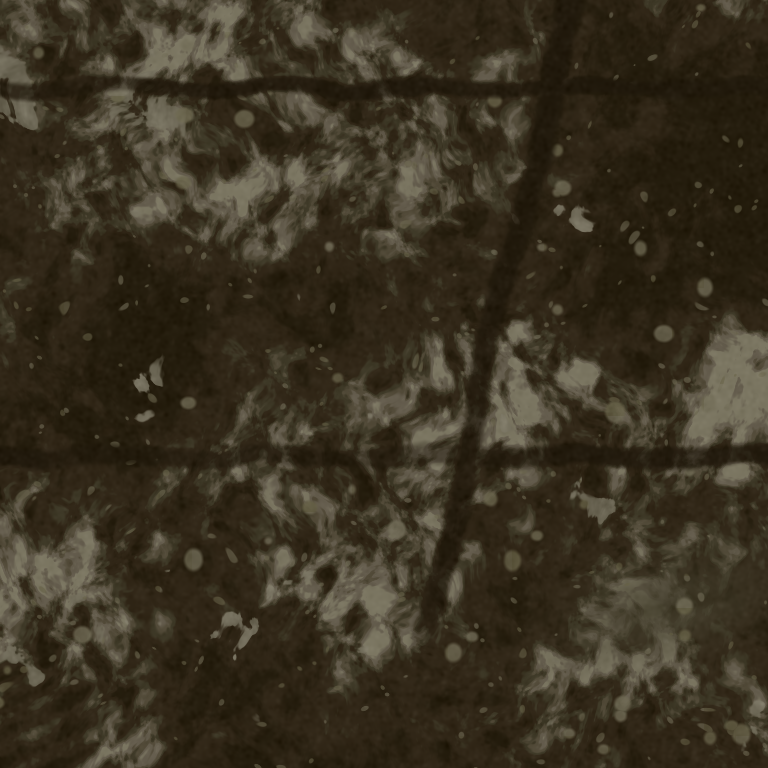
Give the GLSL for this texture, as a three.js fragment shader.

```glsl
// Weathered dark paving with crusty pale lichen, dirt joints and scuff marks.
varying vec2 vUv;

vec3 hash3(vec2 cell) {
  vec3 k = vec3(dot(cell, vec2(127.1, 311.7)),
                dot(cell, vec2(269.5, 183.3)),
                dot(cell, vec2(419.2, 371.9)));
  return fract(sin(k) * 43758.545);
}

// Smooth cellular noise: one signed soft spot per cell, centred on zero.
float spots(vec2 p) {
  vec2 cell = floor(p);
  float sum = 0.0;
  for (int y = -1; y <= 1; y++) {
    for (int x = -1; x <= 1; x++) {
      vec2 c = cell + vec2(float(x), float(y));
      vec3 h = hash3(c);
      vec2 d = p - c - h.xy;
      float f = max(1.0 - dot(d, d), 0.0);
      sum += (h.z * 2.0 - 1.0) * f * f * f;
    }
  }
  return sum;
}

float layered(vec2 p) {
  float sum = 0.0, gain = 1.0;
  for (int i = 0; i < 4; i++) {
    sum += gain * spots(p);
    p = mat2(1.6, 1.2, -1.2, 1.6) * p + 17.3;
    gain *= 0.58;
  }
  return sum;
}

// Sparse rounded grains; returns coverage.
float pebbles(vec2 p, float cells, float share) {
  vec2 q = p * cells, cell = floor(q);
  float cover = 0.0;
  for (int y = -1; y <= 1; y++) {
    for (int x = -1; x <= 1; x++) {
      vec2 c = cell + vec2(float(x), float(y));
      vec3 h = hash3(c + 71.0);
      float size = mix(0.12, 0.34, fract(h.z * 57.0));
      float d = length((q - c - h.xy) * vec2(1.0, 0.8 + 0.5 * h.x));
      cover = max(cover, step(h.z, share) * (1.0 - smoothstep(size - 0.08, size + 0.06, d)));
    }
  }
  return cover;
}

float band(float d, float width) {
  return 1.0 - smoothstep(width * 0.35, width, abs(d));
}

void main() {
  vec2 p = vUv;
  vec2 q = p + 0.012 * sin(p.yx * vec2(23.0, 19.0) + 2.0 * sin(p * 11.0))
             + 0.004 * sin(p.yx * 71.0 + 3.0 * sin(p * 37.0));

  // Broad growth of the crust, thin over the bare slab on the right
  vec2 bare = p - vec2(0.88, 0.68);
  float growth = layered(q * 4.5 + 3.0)
               + 0.28 * cos(9.7 * (p.y - 0.93) + 0.6 * sin(5.0 * p.x))
               - 0.8 * exp(-20.0 * dot(bare, bare));
  float crumbs = layered(q * vec2(36.0, 29.0));
  float height = 0.68 * growth + crumbs * (0.4 + 0.5 * smoothstep(-0.4, 0.4, growth));

  // Two level joints and one slanted crack
  float wobble = 0.004 * sin(p.x * 31.0) + 0.005 * spots(p * 26.0);
  float worn = 0.55 + 0.45 * smoothstep(-0.3, 0.3, spots(p * 9.0 + 40.0));
  float joint = worn * max(band(p.y - 0.885 + wobble, 0.014),
                           band(p.y - 0.405 + wobble, 0.018));
  float slant = p.x - 0.512 - 0.233 * p.y + 0.006 * sin(p.y * 14.0) + wobble * 0.7;
  joint = max(joint, band(slant, 0.022) * smoothstep(0.12, 0.25, p.y) * (0.5 + 0.5 * worn));

  // Ribbed diagonal scuffs in the lower left corner
  float ribs = sin(dot(p, vec2(-0.55, 0.83)) * 190.0 + 2.0 * spots(p * 8.0));
  height += 0.3 * ribs * (1.0 - smoothstep(0.12, 0.34, length(p * vec2(0.9, 1.7))));
  height -= 0.75 * joint;

  // Soil to pale crust
  vec3 color = mix(vec3(0.14, 0.11, 0.05), vec3(0.19, 0.15, 0.09), smoothstep(-0.8, -0.2, height));
  color = mix(color, vec3(0.24, 0.22, 0.15), smoothstep(-0.08, 0.2, height));
  color = mix(color, vec3(0.32, 0.29, 0.22), smoothstep(0.22, 0.42, height));
  color = mix(color, vec3(0.39, 0.36, 0.30), smoothstep(0.45, 0.65, height));
  color = mix(color, vec3(0.48, 0.46, 0.38), smoothstep(0.72, 1.05, height));

  // Solid lichen lumps with ragged rims
  float lump = smoothstep(0.88, 1.02, layered(q * 9.0 + 30.0) + 0.3 * crumbs + 0.2 * growth);
  vec3 lichen = vec3(0.42, 0.40, 0.33) + 0.06 * crumbs;
  color = mix(color, lichen, lump * (1.0 - joint) * 0.9);

  // Soft wiped streaks at the lower right
  vec2 s = mat2(0.97, -0.24, 0.24, 0.97) * (p - vec2(0.88, 0.21));
  float wipe = exp(-dot(s * vec2(8.0, 17.0), s * vec2(8.0, 17.0)));
  vec3 film = vec3(0.27, 0.25, 0.18) + 0.05 * spots(s * vec2(5.0, 60.0));
  color = mix(color, film, 0.75 * wipe);

  // Scattered grains, some of them yellowish
  float grain = max(pebbles(p, 24.0, 0.09), 0.75 * pebbles(q + 0.37, 60.0, 0.1));
  vec3 stone = mix(vec3(0.40, 0.38, 0.27), vec3(0.46, 0.44, 0.36), hash3(floor(p * 24.0)).x);
  color = mix(color, stone, grain * 0.75 * (1.0 - joint));

  // Joint dirt and fine surface grit
  color = mix(color, vec3(0.12, 0.09, 0.045), joint * 0.65);
  color += 0.018 * spots(p * 170.0) + 0.012 * spots(p * 75.0 + 9.0);
  gl_FragColor = vec4(color, 1.0);
}
```
